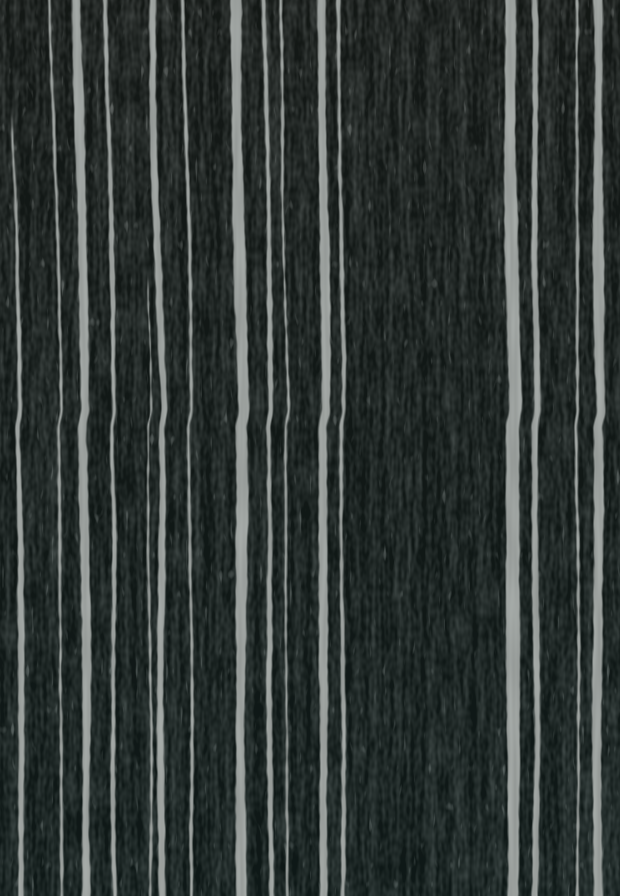
Give the GLSL for this texture, as a Shadertoy shader.

```glsl
// Dark striped wood veneer: pale, slightly wandering vertical bands over a
// near-black ground. Stretched gradient noise makes the grain and flecks;
// a loop lays the bands, with one wide plain strip right of the middle.
#define STRIPES 16
#define SPACING 0.0485
#define JITTER 0.016
#define PLAIN_GAP 0.215
#define THIN 0.0018
#define WIDE 0.0098
#define SOFTNESS 0.0023
#define LEAN 0.020
#define KINK_HEIGHT 0.533
#define KINK_SHIFT 0.005
#define GRAIN 1.0
#define FLECKS 0.15

const vec3 DARK  = vec3(0.070, 0.096, 0.090);
const vec3 LIGHT = vec3(0.208, 0.236, 0.230);
const vec3 PALE  = vec3(0.615, 0.635, 0.625);

// Unit gradient at a lattice point, from an integer hash
vec2 gradient(vec2 cell) {
    uvec2 q = uvec2(ivec2(cell)) * uvec2(1597u, 3812u);
    uint n = (q.x ^ q.y ^ (q.x << 7)) * 74761u + 8191u;
    n = (n ^ (n >> 15)) * 40503u;
    n ^= n >> 13;
    float angle = 6.2832 * float(n & 65535u) / 65536.0;
    return vec2(cos(angle), sin(angle));
}

float gradientNoise(vec2 p) {
    vec2 i = floor(p), f = p - i;
    vec2 u = f * f * f * (f * (f * 6.0 - 15.0) + 10.0);
    vec2 e = vec2(1.0, 0.0);
    float a = dot(gradient(i), f);
    float b = dot(gradient(i + e.xy), f - e.xy);
    float c = dot(gradient(i + e.yx), f - e.yx);
    float d = dot(gradient(i + e.xx), f - e.xx);
    return mix(mix(a, b, u.x), mix(c, d, u.x), u.y);
}

// Dark ground: long pores, short fibres, fine speckle and sparse flecks
vec3 woodGround(vec2 p, float height) {
    float pores  = gradientNoise(p * vec2(75.0, 1.8) + 11.3);
    float fibres = gradientNoise(p * vec2(150.0, 16.0) + 37.7);
    float speck  = gradientNoise(p * vec2(170.0, 75.0) + 83.1);
    float tone = 0.42 + GRAIN * (0.6 * pores + 0.8 * fibres + 0.55 * speck);
    vec3 color = mix(DARK, LIGHT, clamp(tone, 0.0, 1.3));

    float fleck = gradientNoise(p * vec2(125.0, 32.0) + 151.9);
    color += FLECKS * smoothstep(0.34, 0.62, fleck);

    // Warmer at the top, cooler and greener towards the bottom
    return color + mix(vec3(-0.014, 0.0, 0.0), vec3(0.006, -0.003, -0.006), height);
}

// Coverage of one pale band
float stripe(float index, vec2 p, float height) {
    float size = fract(index * 0.618034 + 0.57);
    float center = 0.01 + (index + 0.5) * SPACING + JITTER * sin(1.7 * index * index);
    center += index > 11.5 ? PLAIN_GAP : 0.0;

    // Lean near the top, slow wander, and a small sideways kink
    float bend = smoothstep(0.4, 1.1, height);
    float path = center - LEAN * (1.0 - center) * bend;
    path += 0.007 * gradientNoise(vec2(height * 3.0, index * 7.3 + 0.4));
    path += 0.0016 * gradientNoise(vec2(height * 19.0, index * 5.7 + 60.4));
    float aboveKink = smoothstep(-0.012, 0.012, height - KINK_HEIGHT);
    path += KINK_SHIFT * (aboveKink - 0.5) * exp(-7.0 * abs(height - KINK_HEIGHT));

    // Two bands taper out below the top
    float tip = mod(index, 4.0) < 0.5 && index < 5.0 ? 0.88 - 0.045 * index : 2.0;
    float halfWidth = mix(THIN, WIDE, size * size);
    halfWidth *= 1.0 + 0.5 * gradientNoise(vec2(height * 5.0, index * 3.1 + 20.6));
    halfWidth *= mix(0.45, 1.0, smoothstep(0.0, 0.35, tip - height));

    // Fibrous, softened edges
    float rough = 0.0016 * gradientNoise(p * vec2(90.0, 45.0) + 211.5);
    float edge = max(SOFTNESS, 0.7 / iResolution.x);
    float dist = abs(p.x - path) + rough;
    float cover = 1.0 - smoothstep(halfWidth - edge, halfWidth + edge, dist);
    return cover * smoothstep(0.0, 0.03, tip - height);
}

void mainImage(out vec4 fragColor, in vec2 fragCoord) {
    vec2 p = fragCoord / iResolution.x;
    float height = fragCoord.y / iResolution.y;

    float cover = 0.0;
    for (int i = 0; i < STRIPES; i++) {
        cover = max(cover, stripe(float(i), p, height));
    }

    // Faint grain inside the pale bands
    float paleGrain = gradientNoise(p * vec2(140.0, 9.0) + 301.2);
    vec3 pale = PALE * (1.0 + 0.10 * paleGrain);

    vec3 color = mix(woodGround(p, height), pale, cover);
    fragColor = vec4(color, 1.0);
}
```
